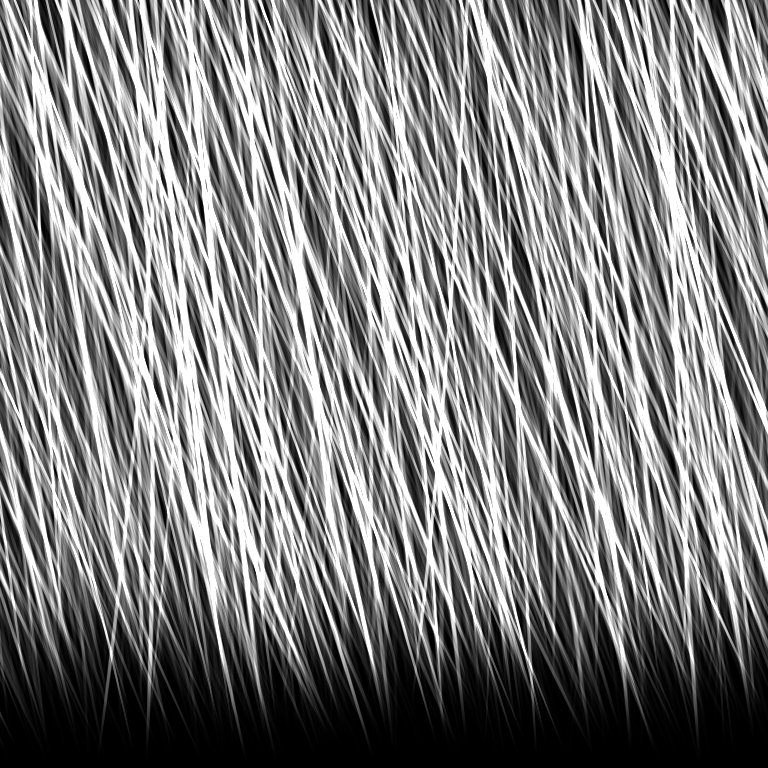
Reproduce this texture procedurally as a Shadertoy shader.

```glsl
// Dense curtain of pale, slanted, slightly bent fibres fading to black at their tips.
#define LAYERS 58
#define SPACING 0.06
#define LEAN_MIN -0.08
#define LEAN_MAX 0.54
#define BEND 0.14
#define HALF_WIDTH_MIN 0.0016
#define HALF_WIDTH_MAX 0.0036
#define DIM_LIGHT 0.052
#define BRIGHT_LIGHT 0.70
#define TIP_HIGH 0.18
#define TIP_FADE 0.16

// Four random values from a pair of numbers, without sine.
vec4 hash42(vec2 p) {
    vec4 q = fract(p.xyxy * vec4(0.1031, 0.1030, 0.0973, 0.1099));
    q += dot(q, q.wzxy + 33.33);
    return fract((q.xxyz + q.yzzw) * q.zywx);
}

// Light from one layer of roughly parallel fibres, one fibre per column.
float fibreLayer(vec2 p, float layer, float pixel) {
    vec4 style = hash42(vec2(layer * 7.13 + 2.7, 91.7));
    float lean = mix(LEAN_MIN, LEAN_MAX, mix(style.x, style.y, 0.25));
    float bend = BEND * (style.z - 0.5);
    float spacing = SPACING * mix(0.8, 1.2, style.w);

    // Straighten the layer, then split it into columns.
    float drop = 1.0 - p.y;
    float across = p.x - lean * drop - bend * drop * drop;
    float column = across / spacing + style.y * 19.0;
    float cell = floor(column);
    vec4 shape = hash42(vec2(cell + 57.3, layer * 3.71 + 11.9));
    vec4 tone = hash42(vec2(cell + 183.1, layer * 5.37 + 43.3));

    // Each fibre has its own place and a small extra tilt.
    float centre = 0.5 + 0.54 * (shape.x - 0.5) + 0.26 * (shape.y - 0.5) * (2.0 * p.y - 1.0);
    float slope = lean + 2.0 * bend * drop;
    float dist = abs(column - cell - centre) * spacing * inversesqrt(1.0 + slope * slope);

    // Narrow and dim the tip; let some roots begin below the top edge.
    float tip = TIP_HIGH * shape.z;
    float body = smoothstep(tip, tip + TIP_FADE, p.y);
    float rootHeight = mix(0.92, 1.30, tone.y);
    float root = 1.0 - smoothstep(rootHeight - 0.04, rootHeight, p.y);
    float halfWidth = mix(HALF_WIDTH_MIN, HALF_WIDTH_MAX, shape.w) * mix(0.5, 1.0, body);

    // Most fibres are faint, a few are bright.
    float profile = 1.0 - smoothstep(0.4 * halfWidth, halfWidth + 0.5 * pixel, dist);
    float light = DIM_LIGHT + BRIGHT_LIGHT * pow(tone.x, 6.0);
    return light * profile * body * root;
}

void mainImage(out vec4 fragColor, in vec2 fragCoord) {
    vec2 p = fragCoord / iResolution.y;
    float pixel = 1.0 / iResolution.y;

    // Overlapping fibres add up and burn out to white.
    float light = 0.0;
    for (int i = 0; i < LAYERS; i++) {
        light += fibreLayer(p, float(i), pixel);
    }
    fragColor = vec4(vec3(min(light, 1.0)), 1.0);
}
```
